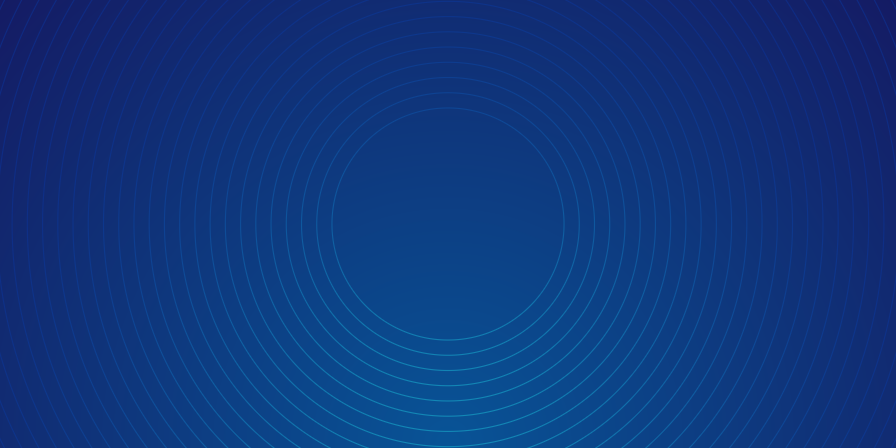
Write a Shadertoy shader that draws this background.

```glsl
// Lengths are in canvas heights
const vec3 GLOW_COLOR = vec3(0.032, 0.328, 0.590);
const vec3 EDGE_COLOR = vec3(0.080, 0.105, 0.390);
const float GLOW_HEIGHT = 0.01;
const float GLOW_REACH = 1.41;

const vec3 RING_NEAR_COLOR = vec3(0.070, 0.530, 0.710);
const vec3 RING_FAR_COLOR = vec3(0.045, 0.190, 0.570);
const float RING_FADE_START = 0.05;
const float RING_FADE_END = 1.15;
const float RING_FAR_OPACITY = 0.65;
const float RING_CENTER_HEIGHT = 0.5;
const float FIRST_RADIUS = 0.259;
const float RING_SPACING = 0.0340;
const float RING_WIDTH = 0.0025;

// Share of a pixel covered by the nearest ring
float ringCoverage(float radius, float pixel) {
    float index = max(round((radius - FIRST_RADIUS) / RING_SPACING), 0.0);
    float gap = abs(radius - FIRST_RADIUS - index * RING_SPACING);
    float overlap = 0.5 * (RING_WIDTH + pixel) - gap;
    return clamp(overlap / pixel, 0.0, min(1.0, RING_WIDTH / pixel));
}

void mainImage(out vec4 fragColor, in vec2 fragCoord) {
    float pixel = 1.0 / iResolution.y;
    vec2 point = fragCoord * pixel;
    point.x -= 0.5 * iResolution.x * pixel;

    // Glow rising from the lower edge
    float glowDistance = length(point - vec2(0.0, GLOW_HEIGHT));
    vec3 color = mix(GLOW_COLOR, EDGE_COLOR, clamp(glowDistance / GLOW_REACH, 0.0, 1.0));

    // Concentric rings, fading away from the glow
    float radius = length(point - vec2(0.0, RING_CENTER_HEIGHT));
    float fade = smoothstep(RING_FADE_START, RING_FADE_END, glowDistance);
    vec3 ringColor = mix(RING_NEAR_COLOR, RING_FAR_COLOR, fade);
    float opacity = mix(1.0, RING_FAR_OPACITY, fade);
    color = mix(color, ringColor, opacity * ringCoverage(radius, pixel));

    fragColor = vec4(color, 1.0);
}
```
